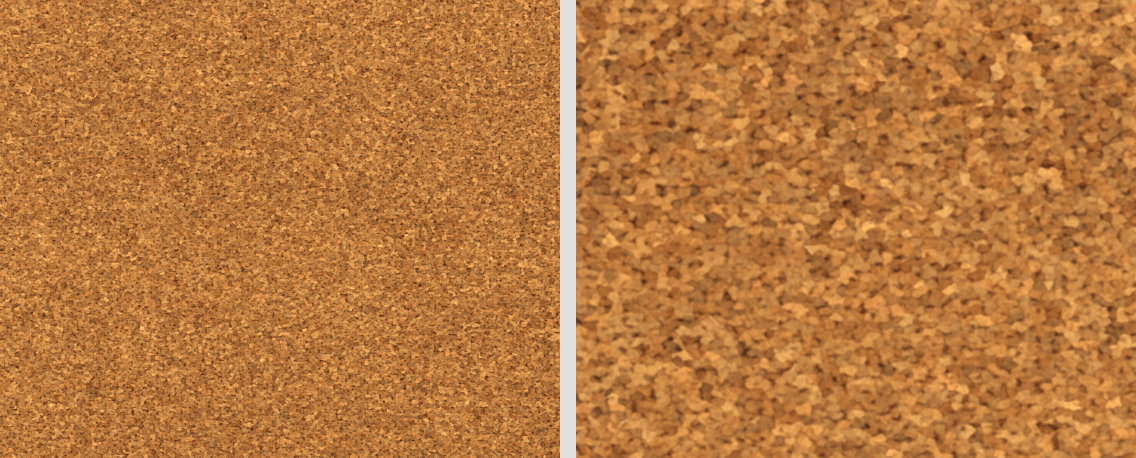
Left: the whole. Right: its middle third, enlarged.
A Shadertoy shader for this texture:

```glsl
// Pressed cork board: small flat ochre grains, crumbs between them and broken dark gaps.

const vec3  CORK_MIDDLE = vec3(0.728, 0.467, 0.236); // middle cork colour
const vec3  LIGHT_STEP  = vec3(0.086, 0.081, 0.051); // change per unit of tone, upwards
const vec3  DARK_STEP   = vec3(0.086, 0.067, 0.037); // change per unit of tone, downwards
const vec3  HUE_STEP    = vec3(0.010, -0.016, -0.023); // shift to redder grains
const vec3  DARKEST     = vec3(0.25, 0.15, 0.07);    // floor for the deepest gaps
const vec2  GRAIN_COUNT = vec2(118.0, 160.0);        // grains per canvas height
const float GRAIN_TONE  = 1.7;    // tone spread between grains
const float SIZE_SPREAD = 0.4;    // variation of grain size
const float WARP        = 0.4;    // irregularity of the outlines
const float GAP_WIDTH   = 0.32;
const float GAP_DEPTH   = 2.1;
const vec2  CRUMB_COUNT = vec2(215.0, 265.0);        // crumbs per canvas height
const float CRUMB_TONE  = 1.1;
const vec2  FLECK_SCALE = vec2(150.0, 195.0);
const float FLECK_DEPTH = 2.1;    // small dark holes
const float FINE_SCALE  = 330.0;
const float FINE_TONE   = 1.1;
const float PATCH_SCALE = 7.0;
const float PATCH_TONE  = 0.28;
const float CLUMP_SCALE = 28.0;
const float CLUMP_TONE  = 0.3;
const vec2  SHEET_SHADE = vec2(-0.15, 0.25); // light falloff across one sheet
const float SHEETS      = 2.0;    // sheets per side
const float TONE_OFFSET = 0.46;   // makes up for gaps and holes
const float SOFTNESS    = 0.002;  // edge blur, in canvas heights
const int   SAMPLES     = 3;      // antialiasing samples per axis

vec3 hash3(vec2 p) {
    vec3 q = fract(p.xyx * vec3(0.1031, 0.1030, 0.0973));
    q += dot(q, q.yxz + 33.33);
    return fract((q.xxy + q.yzz) * q.zyx);
}

float cornerSlope(vec2 cell, vec2 offset) {
    float angle = 6.28318 * hash3(cell + 17.0).x;
    return dot(vec2(cos(angle), sin(angle)), offset);
}

// Gradient noise, roughly -0.7 to 0.7
float gradientNoise(vec2 p) {
    vec2 i = floor(p), f = fract(p);
    vec2 u = f * f * f * (f * (f * 6.0 - 15.0) + 10.0);
    vec2 e = vec2(1.0, 0.0);
    return mix(mix(cornerSlope(i, f), cornerSlope(i + e, f - e), u.x),
               mix(cornerSlope(i + e.yx, f - e.yx), cornerSlope(i + 1.0, f - 1.0), u.x), u.y);
}

// Nearest grain: x = distance to its border, yz = its cell
vec3 nearestGrain(vec2 p) {
    vec2 home = floor(p), nearestCell = home;
    float nearest = 9.0, second = 9.0;
    for (int y = -1; y <= 1; y++)
    for (int x = -1; x <= 1; x++) {
        vec2 cell = home + vec2(x, y);
        vec3 h = hash3(cell);
        float d = length(cell + h.xy - p) - SIZE_SPREAD * h.z;
        if (d < nearest) {
            second = nearest;
            nearest = d;
            nearestCell = cell;
        } else {
            second = min(second, d);
        }
    }
    return vec3(second - nearest, nearestCell);
}

vec3 corkColor(vec2 p, float shade) {
    // Grain outlines
    vec2 g = p * GRAIN_COUNT;
    g += WARP * vec2(gradientNoise(g * 1.3), gradientNoise(g * 1.3 + 71.0));
    vec3 grain = nearestGrain(g + 40.0);
    vec3 crumb = nearestGrain(p * CRUMB_COUNT + 300.0);

    // Tone of each grain and of the crumbs on it
    vec3 h = hash3(grain.yz + 211.0);
    vec3 k = hash3(grain.yz + 503.0);
    float tone = shade + TONE_OFFSET + GRAIN_TONE * (h.x + h.y + h.z - 1.5);
    tone += CRUMB_TONE * (hash3(crumb.yz + 97.0).x + k.x - 1.0);

    // Broken gaps, dark holes and fine roughness
    float hole = gradientNoise(p * FLECK_SCALE + 23.0);
    float gap = 1.0 - smoothstep(0.0, GAP_WIDTH, grain.x);
    tone -= GAP_DEPTH * gap * smoothstep(-0.3, 0.3, hole);
    tone -= FLECK_DEPTH * smoothstep(0.15, 0.5, hole);
    tone += FINE_TONE * gradientNoise(p * FINE_SCALE);

    vec3 color = CORK_MIDDLE + LIGHT_STEP * max(tone, 0.0) + DARK_STEP * min(tone, 0.0);
    color += HUE_STEP * (2.0 * k.z - 1.0);
    return max(color, DARKEST);
}

void mainImage(out vec4 fragColor, in vec2 fragCoord) {
    // Broad patches and the light on each sheet
    vec2 p = fragCoord / iResolution.y;
    vec2 sheet = fract(SHEETS * fragCoord / iResolution.xy) - 0.5;
    float shade = PATCH_TONE * gradientNoise(p * PATCH_SCALE + 5.0)
                + CLUMP_TONE * gradientNoise(p * vec2(0.8, 1.2) * CLUMP_SCALE + 9.0)
                + dot(sheet, SHEET_SHADE);

    // Fine structure, softened over at least one pixel
    float blur = max(SOFTNESS, 1.0 / iResolution.y);
    vec3 color = vec3(0.0);
    for (int y = 0; y < SAMPLES; y++)
    for (int x = 0; x < SAMPLES; x++) {
        vec2 offset = (vec2(x, y) + 0.5) / float(SAMPLES) - 0.5;
        color += corkColor(p + offset * blur, shade);
    }
    color /= float(SAMPLES * SAMPLES);

    fragColor = vec4(clamp(color, 0.0, 1.0), 1.0);
}
```
